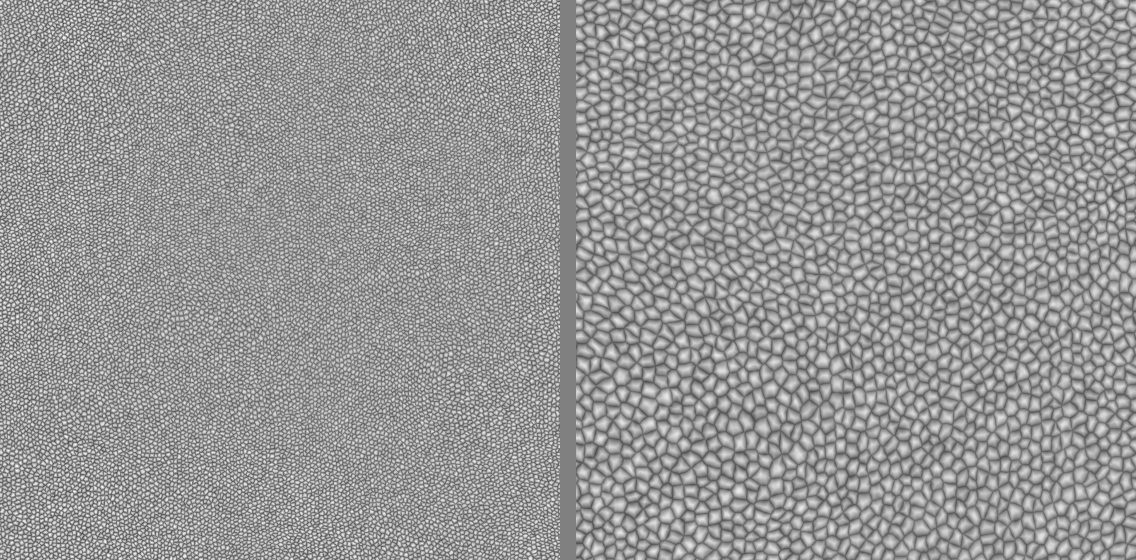
Left: the whole. Right: its middle third, enlarged.
Write a WebGL 2 fragment shader that draws this texture.

```glsl
#version 300 es
precision highp float;
// Fine grey leather: small domed grains split by thin dark creases.
// A warped, jittered hexagonal Voronoi net gives the grains; creases along
// a slowly turning flow direction are cut a little deeper than the rest.

#define GRAINS 126.0        // grains across the canvas
#define JITTER 0.62         // irregularity of the grain centres
#define WARP 0.03           // bending of the net, in canvas units
#define WOBBLE 0.22         // unevenness of the creases, in grains
#define CREASE_TONE 0.30
#define GRAIN_TONE 0.86
#define MEAN_TONE 0.575
#define DOME_RADIUS 0.40    // border distance at which a grain is full
#define DOME_POWER 0.62
#define FLOW_BIAS 0.35      // how much creases along the flow deepen
#define GRAIN_VARIATION 0.05
#define MOTTLE 0.13         // fine unevenness of the surface

const vec2 ROW_PITCH = vec2(1.0, 0.866);
uniform vec2 u_resolution;
out vec4 fragColor;

// Integer hash giving two values in 0..1
vec2 hash2(vec2 cell) {
    uvec2 v = uvec2(ivec2(cell) + 4096);
    v = v * 1664525u + 1013904223u;
    v.x += v.y * 1664525u;
    v.y += v.x * 1664525u;
    v ^= v >> 16u;
    v.x += v.y * 1664525u;
    v.y += v.x * 1664525u;
    v ^= v >> 16u;
    return vec2(v & 65535u) / 65535.0;
}

// Smooth value noise, two channels
vec2 noise2(vec2 p) {
    vec2 i = floor(p), f = fract(p);
    f = f * f * (3.0 - 2.0 * f);
    vec2 low = mix(hash2(i), hash2(i + vec2(1, 0)), f.x);
    vec2 high = mix(hash2(i + vec2(0, 1)), hash2(i + vec2(1, 1)), f.x);
    return mix(low, high, f.y);
}

mat2 rotation(float a) {
    return mat2(cos(a), sin(a), -sin(a), cos(a));
}

// Every second row is shifted by half a grain
vec2 grainCentre(vec2 cell) {
    float shift = 0.5 * mod(cell.y, 2.0) - 0.25;
    return (cell + 0.5 + vec2(shift, 0.0) + JITTER * (hash2(cell) - 0.5)) * ROW_PITCH;
}

float leather(vec2 uv) {
    // Bend the net so that rows of grains drift
    vec2 bend = noise2(uv * 4.0 + 7.0) - 0.5;
    bend += 0.35 * (noise2(uv * 13.0 + 31.0) - 0.5);
    vec2 p = rotation(0.45) * (uv + WARP * bend) * GRAINS;
    p += WOBBLE * (noise2(p * 1.6 + 211.0) - 0.5);

    // Crease direction: nearly level below, rising to the right above
    float angle = mix(0.1, 0.65, uv.y) + 1.3 * (noise2(uv * 5.0 + 53.0).x - 0.5);
    vec2 flowNormal = rotation(0.45) * vec2(-sin(angle), cos(angle));

    // Nearest grain
    vec2 home = floor(p / ROW_PITCH), nearest = home, toCentre = vec2(0.0);
    float best = 1e3;
    for (int y = -1; y <= 1; y++)
    for (int x = -1; x <= 1; x++) {
        vec2 cell = home + vec2(x, y);
        vec2 r = grainCentre(cell) - p;
        float d = dot(r, r);
        if (d < best) { best = d; nearest = cell; toCentre = r; }
    }

    // Distance to its border, shortened for edges along the flow
    float border = 1.0;
    for (int y = -1; y <= 1; y++)
    for (int x = -1; x <= 1; x++) {
        if (x == 0 && y == 0) continue;
        vec2 r = grainCentre(nearest + vec2(x, y)) - p;
        vec2 normal = normalize(r - toCentre);
        float along = dot(normal, flowNormal);
        float d = dot(0.5 * (r + toCentre), normal);
        border = min(border, d * (1.0 + FLOW_BIAS * (0.5 - along * along)));
    }

    // Grain profile with sharp valleys, own brightness and mottling
    float dome = pow(clamp(border / DOME_RADIUS, 0.0, 1.0), DOME_POWER);
    float tone = mix(CREASE_TONE, GRAIN_TONE, dome);
    tone += GRAIN_VARIATION * (hash2(nearest + 517.0).x - 0.5);
    tone += MOTTLE * (noise2(uv * GRAINS * 2.6).y - 0.5);

    // Relief is calm right of the middle, stronger toward the left and rim
    float rim = smoothstep(0.1, 0.75, length(uv - vec2(0.62, 0.54)));
    float relief = mix(0.9, 1.15, rim);
    relief += 0.16 * (noise2(uv * 7.0 + 91.0).x - 0.5);
    return MEAN_TONE + (tone - MEAN_TONE) * relief;
}

void main() {
    // Four samples per pixel for smooth edges
    float tone = 0.0;
    for (int i = 0; i < 4; i++) {
        vec2 offset = vec2(i & 1, i >> 1) * 0.5 - 0.25;
        tone += 0.25 * leather((gl_FragCoord.xy + offset) / u_resolution);
    }
    fragColor = vec4(vec3(clamp(tone, 0.0, 1.0)), 1.0);
}
```
